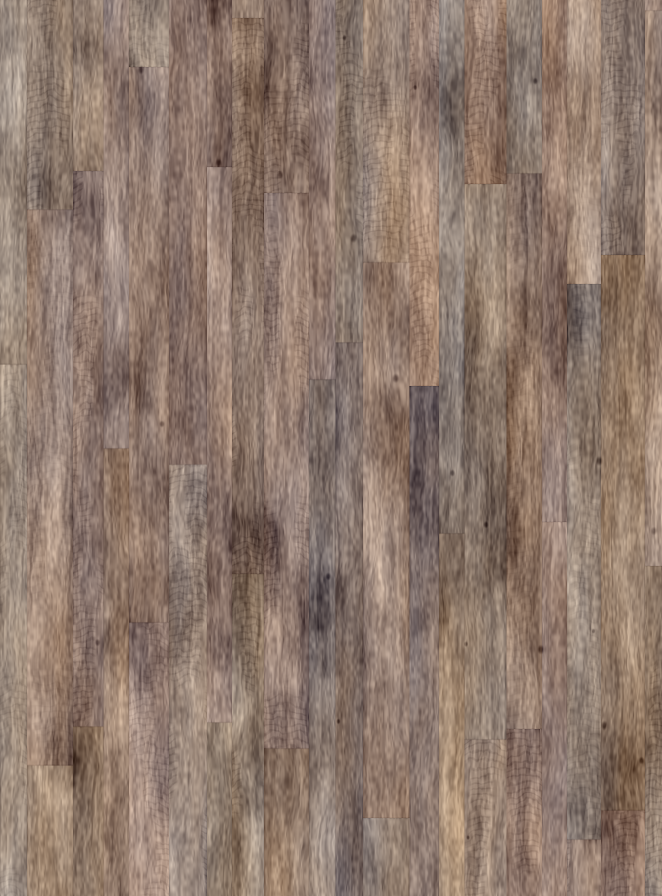
Write a Shadertoy shader that draws this texture.

```glsl
const float PLANK_WIDTH = 0.0375;
const float BOARD_LENGTH = 0.62;
const vec3 OAK = vec3(0.600, 0.515, 0.458);
const vec3 TONE_TINT = vec3(1.05, 1.02, 0.92);
const vec3 WARM_SHIFT = vec3(0.030, 0.002, -0.034);
const vec3 RED_SHIFT = vec3(0.022, -0.012, -0.010);
const float BOARD_CONTRAST = 0.10;
const float BLOTCH_CONTRAST = 0.34;
const float STREAK_CONTRAST = 0.20;
const float GRAIN_CONTRAST = 0.13;
const float FIBRE_CONTRAST = 0.15;
const float SMUDGE_DEPTH = 0.12;
const float CRACK_DEPTH = 0.09;
const float RIPPLE_DEPTH = 0.05;
const float KNOT_DEPTH = 0.20;
const float SEAM_DEPTH = 0.05;

float hash(vec2 p) {
    return fract(sin(dot(p, vec2(127.1, 311.7))) * 43758.545);
}

float noise(vec2 p) {
    vec2 cell = floor(p), f = fract(p);
    f = f * f * (3.0 - 2.0 * f);
    float low = mix(hash(cell), hash(cell + vec2(1, 0)), f.x);
    float high = mix(hash(cell + vec2(0, 1)), hash(cell + vec2(1, 1)), f.x);
    return mix(low, high, f.y);
}

float fbm(vec2 p) {
    float sum = 0.0, amplitude = 0.53;
    for (int i = 0; i < 4; i++) {
        sum += amplitude * noise(p);
        p = p * 2.03 + vec2(17.3, 9.1);
        amplitude *= 0.5;
    }
    return sum;
}

// Sparse small knots, slightly taller than wide
float knots(vec2 p) {
    vec2 grid = p / vec2(0.07, 0.11);
    vec2 cell = floor(grid);
    vec2 centre = 0.2 + 0.6 * vec2(hash(cell + 5.2), hash(cell + 8.7));
    vec2 d = (fract(grid) - centre) * vec2(0.07, 0.08);
    float radius = mix(0.0015, 0.0035, hash(cell + 2.4));
    float present = step(0.78, hash(cell + 11.6));
    return present * (1.0 - smoothstep(0.3 * radius, 1.4 * radius, length(d)));
}

vec3 wood(vec2 p) {
    // Planks of uneven width, cut into staggered boards
    float across = p.x / PLANK_WIDTH;
    across += 0.2 * sin(1.9 * across);
    float plank = floor(across);
    float along = p.y / BOARD_LENGTH + hash(vec2(plank, 3.0));
    vec2 board = vec2(plank, floor(along));
    float shade = hash(board + 1.7) - 0.5;
    float warmth = hash(board + 4.3) - 0.5;
    float redness = hash(board + 9.1) - 0.5;
    float figured = smoothstep(0.5, 0.8, hash(board + 6.6));

    // Wavering grain, shifted for every board
    vec2 g = p + 7.0 * vec2(hash(board + 2.9), hash(board + 7.7));
    g.x += 0.012 * (fbm(g * vec2(36.0, 11.0)) - 0.5);
    float blotch = fbm(g * vec2(32.0, 8.0)) - 0.5;
    float streak = fbm(g * vec2(150.0, 7.0)) - 0.5;
    float grain = noise(g * vec2(400.0, 40.0)) - 0.5;
    float fibre = noise(g * vec2(620.0, 150.0)) - 0.5;
    float tone = BOARD_CONTRAST * shade + BLOTCH_CONTRAST * blotch
               + STREAK_CONTRAST * streak + GRAIN_CONTRAST * grain
               + FIBRE_CONTRAST * fibre;

    // Soft dark smudges that spread over neighbouring planks
    float cloud = fbm(p * vec2(15.0, 8.0) + 3.7) + 0.12 * shade;
    float smudge = smoothstep(0.54, 0.76, cloud);
    tone -= SMUDGE_DEPTH * smudge * (0.7 + 0.6 * noise(g * vec2(180.0, 90.0)));

    // Thin lengthwise cracks
    float crack = smoothstep(0.78, 0.96, noise(g * vec2(270.0, 17.0)));
    tone -= CRACK_DEPTH * crack * smoothstep(0.35, 0.65, noise(g * vec2(30.0, 12.0)));

    // Bowed cross figure on some boards
    float bow = 2.5 * pow(fract(across) - 0.5, 2.0);
    float phase = 800.0 * p.y + 6.0 * bow + 12.0 * fbm(g * vec2(70.0, 45.0));
    float ripple = smoothstep(0.2, 1.0, sin(phase));
    float patchy = smoothstep(0.38, 0.62, noise(g * vec2(60.0, 14.0)));
    tone -= RIPPLE_DEPTH * figured * patchy * ripple;

    tone -= KNOT_DEPTH * knots(p);

    // Seams between planks and at board ends
    float side = 0.5 - abs(fract(across) - 0.5);
    float end = 0.5 - abs(fract(along) - 0.5);
    tone -= SEAM_DEPTH * (1.0 - smoothstep(0.0, 0.045, side));
    tone -= SEAM_DEPTH * (1.0 - smoothstep(0.0, 0.0025, end));

    // Drift between grey, tan and reddish brown
    float drift = 1.3 * warmth + 2.6 * (fbm(g * vec2(24.0, 5.0) + 31.0) - 0.5);
    return OAK + tone * TONE_TINT + drift * WARM_SHIFT + redness * RED_SHIFT;
}

void mainImage(out vec4 fragColor, in vec2 fragCoord) {
    // Four samples smooth the seams and fibres
    vec3 colour = vec3(0.0);
    for (int i = 0; i < 4; i++) {
        vec2 offset = vec2(i % 2, i / 2) * 0.5 - 0.25;
        colour += 0.25 * wood((fragCoord + offset) / iResolution.y);
    }
    fragColor = vec4(clamp(colour, 0.0, 1.0), 1.0);
}
```
